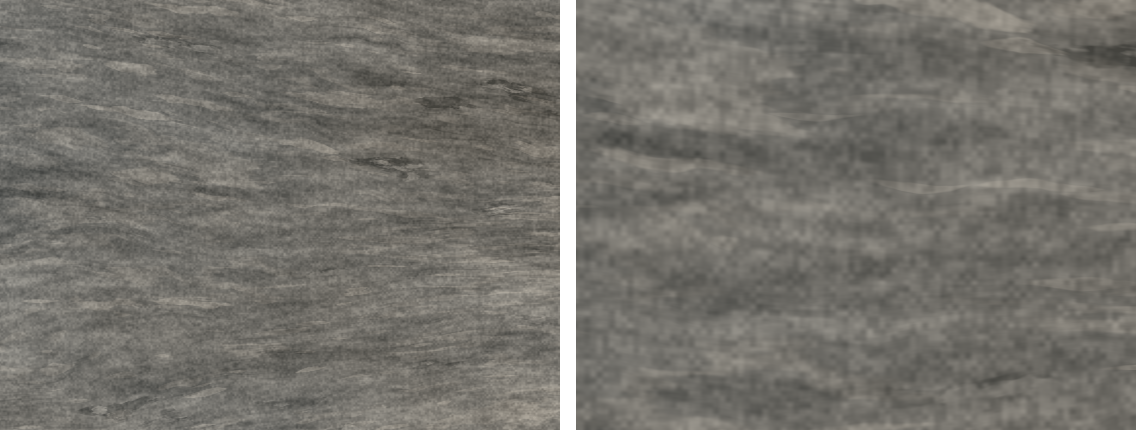
Left, the full canvas; right, a detail of the centre.
Reproduce this texture procedurally as a Shadertoy shader.

```glsl
// Weathered grey gneiss: flowing mineral streaks, pale and dark lenses, fine grain.

const vec3 DARK_GREY = vec3(0.26, 0.262, 0.248);
const vec3 MID_GREY  = vec3(0.455, 0.447, 0.425);
const vec3 PALE_GREY = vec3(0.67, 0.655, 0.62);
const vec3 WARM_TINT = vec3(0.012, 0.0, -0.012);

float hash(vec2 p) {
    return fract(sin(dot(p, vec2(127.1, 311.7))) * 43758.5);
}

float noise(vec2 p) {
    vec2 i = floor(p), f = fract(p);
    vec2 u = f * f * (3.0 - 2.0 * f);
    float low  = mix(hash(i), hash(i + vec2(1.0, 0.0)), u.x);
    float high = mix(hash(i + vec2(0.0, 1.0)), hash(i + vec2(1.0, 1.0)), u.x);
    return mix(low, high, u.y);
}

// Layered noise in the range 0 to 1
float fbm(vec2 p) {
    float sum = 0.0, weight = 0.5;
    for (int i = 0; i < 4; i++) {
        sum += weight * noise(p);
        p = p * 2.03 + vec2(17.3, 9.1);
        weight *= 0.5;
    }
    return sum / 0.9375;
}

// Bends the layers: falling to the right above, rising to the right below
vec2 flow(vec2 p) {
    float slope = mix(0.09, -0.1, smoothstep(0.05, 0.8, p.y));
    float bend = 0.06 * (noise(p * vec2(2.0, 4.0) + 3.7) - 0.5)
               + 0.02 * (noise(p * vec2(7.0, 15.0) + 8.2) - 0.5)
               + 0.006 * (noise(p * vec2(24.0, 40.0) + 6.1) - 0.5);
    return vec2(p.x, p.y - slope * (p.x - 0.65) + bend);
}

// Coverage of tapered lenses scattered one per grid cell, with ragged rims
float lenses(vec2 p, vec2 cell, float chance, float ragged, float seed) {
    vec2 g = p / cell;
    float cover = 0.0;
    for (int y = -1; y <= 1; y++) {
        for (int x = -1; x <= 1; x++) {
            vec2 id = floor(g) + vec2(x, y);
            vec2 key = id + seed;
            float present = step(hash(key + 5.3), chance);
            vec2 jitter = vec2(hash(key + 1.7), hash(key + 2.9)) - 0.5;
            vec2 size = mix(vec2(0.25, 0.13), vec2(0.6, 0.36),
                            vec2(hash(key + 11.1), hash(key + 23.7)));
            vec2 d = (g - id - 0.5 - 0.7 * jitter) / size;
            d.y *= 1.0 + 0.8 * d.x * d.x;
            float rim = length(d) + 2.4 * (ragged - 0.5);
            float strength = mix(0.45, 1.0, hash(key + 31.9));
            cover = max(cover, present * strength * (1.0 - smoothstep(0.55, 1.0, rim)));
        }
    }
    return cover;
}

// Thin wisps along the crests of stretched noise, kept where the mask is high
float wisps(vec2 p, vec2 scale, float seed) {
    float crest = 1.0 - abs(2.0 * fbm(p * scale + seed) - 1.0);
    float mask = smoothstep(0.44, 0.66, fbm(p * vec2(5.0, 14.0) + seed + 41.0));
    return mask * smoothstep(0.82, 0.98, crest);
}

vec3 stoneColour(float tone, float warmth) {
    vec3 shade = tone < 0.5 ? mix(DARK_GREY, MID_GREY, tone * 2.0)
                            : mix(MID_GREY, PALE_GREY, tone * 2.0 - 1.0);
    return shade + WARM_TINT * warmth;
}

void mainImage(out vec4 fragColor, in vec2 fragCoord) {
    vec2 p = fragCoord / iResolution.y;
    vec2 q = flow(p);

    // Layered body of the rock
    float bands   = fbm(q * vec2(1.6, 6.0) + 2.0) - 0.5;
    float streaks = fbm(q * vec2(7.0, 42.0) + 13.0) - 0.5;
    float fibres  = fbm(q * vec2(24.0, 95.0) + 37.0) - 0.5;
    float clouds  = fbm(p * vec2(9.0, 14.0) + 29.0) - 0.5;
    float tone = 0.475 + 0.46 * bands + 0.42 * streaks + 0.36 * fibres + 0.16 * clouds;

    // Pale mineral lenses in three sizes
    float ragged = fbm(q * vec2(18.0, 60.0) + 5.0);
    float pale = 0.9 * lenses(q, vec2(0.42, 0.13), 0.28, ragged, 3.0);
    pale = max(pale, 0.9 * lenses(q, vec2(0.2, 0.055), 0.3, ragged, 47.0));
    pale = max(pale, 0.8 * lenses(q, vec2(0.085, 0.022), 0.26, ragged, 91.0));
    pale = max(pale, 0.6 * wisps(q, vec2(5.0, 30.0), 0.0));
    float mottle = fbm(p * vec2(40.0, 70.0));
    tone += pale * (0.1 + 0.3 * mottle);

    // Dark seams, and dark lenses broken by lighter flecks
    tone -= 0.11 * wisps(q, vec2(5.0, 34.0), 19.0);
    float dark = lenses(q + vec2(0.13, 0.06), vec2(0.24, 0.075), 0.12, ragged, 133.0);
    float flecks = smoothstep(0.52, 0.7, fbm(q * vec2(26.0, 70.0) + 71.0));
    tone += dark * mix(-0.3, 0.2, flecks);

    // Crystal grain
    tone += 0.24 * (noise(p * 210.0) - 0.5) + 0.17 * (noise(p * vec2(95.0, 130.0) + 7.0) - 0.5);

    float warmth = 1.6 * (fbm(p * vec2(2.0, 3.0) + 53.0) - 0.5) + 0.5 * (p.x - 0.65) + 0.5 * pale;
    fragColor = vec4(stoneColour(clamp(tone, 0.0, 1.0), warmth), 1.0);
}
```
